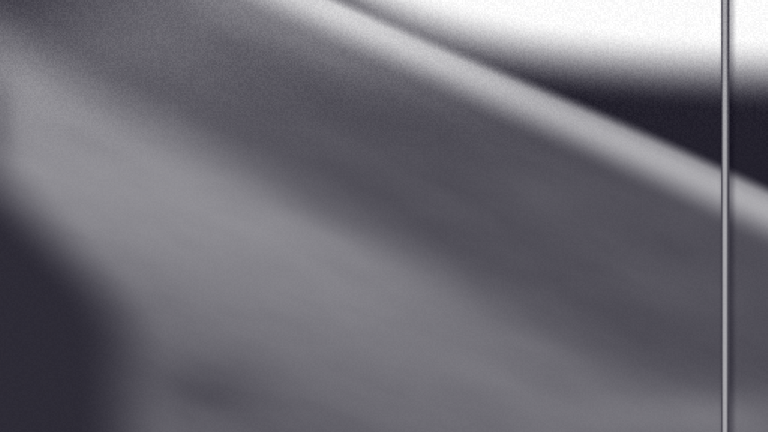
Write a WebGL 1 fragment shader that draws this background.

```glsl
precision highp float;
// Blurred grey-violet backdrop: a broad soft beam, a pale diagonal rail, a white glow and a thin pole.
uniform vec2 u_resolution;

#define RAIL_SLOPE 0.458
#define BEAM_SLOPE 0.527
#define POLE_X 1.679
#define POLE_HALF_WIDTH 0.0095
#define GRAIN_CELLS 288.0
#define GRAIN_AMOUNT 0.05
#define STREAK_AMOUNT 0.09

float hash(vec2 p) {
  vec3 q = fract(p.xyx * 0.1031);
  q += dot(q, q.yzx + 33.33);
  return fract((q.x + q.y) * q.z);
}

float noise(vec2 p) {
  vec2 cell = floor(p);
  vec2 f = fract(p);
  f = f * f * (3.0 - 2.0 * f);
  float low = mix(hash(cell), hash(cell + vec2(1.0, 0.0)), f.x);
  float high = mix(hash(cell + vec2(0.0, 1.0)), hash(cell + 1.0), f.x);
  return mix(low, high, f.y);
}

float fbm(vec2 p) {
  float sum = 0.0;
  float weight = 0.5;
  for (int i = 0; i < 4; i++) {
    sum += weight * noise(p);
    p = p * 2.03 + 7.1;
    weight *= 0.5;
  }
  return sum;
}

// Elliptical soft spot, 1 at its centre
float spot(vec2 p, vec2 centre, vec2 radius) {
  vec2 d = (p - centre) / radius;
  return exp(-dot(d, d));
}

// Dim surface below the rail, with the beam crossing it
float surface(vec2 p, float railOffset) {
  float tone = 0.325;
  tone += 0.07 * spot(p, vec2(0.42, 0.93), vec2(0.4, 0.13));
  tone += 0.13 * smoothstep(-0.2, -0.03, railOffset) * smoothstep(1.3, 0.7, p.x);
  tone -= 0.07 * spot(p, vec2(0.0, 1.0), vec2(0.2, 0.1));

  float depth = 0.948 - BEAM_SLOPE * p.x - p.y;
  float beamTone = mix(0.57, 0.43, smoothstep(0.15, 1.5, p.x));
  beamTone = mix(beamTone, 0.37, smoothstep(0.2, 0.65, depth));
  tone = mix(tone, beamTone, smoothstep(-0.07, 0.14, depth));
  tone += 0.08 * spot(p, vec2(1.7, 0.04), vec2(0.3, 0.06));
  tone -= 0.06 * spot(p, vec2(0.48, 0.1), vec2(0.14, 0.07));

  // Streaks run along the beam
  vec2 along = normalize(vec2(1.0, -0.4));
  vec2 q = vec2(dot(p, along), dot(p, vec2(-along.y, along.x)));
  tone += STREAK_AMOUNT * (fbm(q * vec2(3.0, 9.0) + 4.0) - 0.47);

  // Shadow in the lower left corner and along the left side
  float shadowEdge = 0.3 - 0.3 * smoothstep(0.2, 0.65, p.y);
  float shadow = smoothstep(0.1, -0.13, p.x - shadowEdge);
  shadow *= smoothstep(0.72, 0.48, p.y);
  tone = mix(tone, 0.175, shadow);
  return tone - 0.1 * spot(p, vec2(0.0, 0.72), vec2(0.035, 0.13));
}

// Dark gap fading up to the white glow
float glow(vec2 p) {
  float middle = 0.81 + 0.15 * exp(-3.0 * (p.x - 0.9));
  return mix(0.135, 0.985, smoothstep(-0.085, 0.095, p.y - middle));
}

void main() {
  vec2 p = gl_FragCoord.xy / u_resolution.y;
  p.x *= 1.7778 * u_resolution.y / u_resolution.x;
  float railOffset = p.y - 1.0 + RAIL_SLOPE * (p.x - 0.706);

  // Surface, rail and glow, from below to above
  float tone = surface(p, railOffset);
  float railTone = mix(0.82, 0.67, smoothstep(0.75, 1.35, p.x));
  railTone -= 0.12 * smoothstep(0.01, 0.055, railOffset);
  tone = mix(tone, railTone, smoothstep(-0.085, 0.005, railOffset));
  float railTop = mix(0.035, 0.052, smoothstep(0.8, 1.6, p.x));
  tone = mix(tone, glow(p), smoothstep(-0.018, 0.018, railOffset - railTop));

  // Pole with a light core and dark sides
  float poleOffset = p.x - POLE_X;
  float side = abs(poleOffset);
  float castShade = smoothstep(0.023, 0.004, abs(poleOffset - 0.006));
  tone *= 1.0 - 0.3 * castShade;
  float core = smoothstep(0.008, 0.002, abs(poleOffset + 0.001));
  float poleTone = mix(0.27, 0.66, core);
  float poleMask = smoothstep(POLE_HALF_WIDTH + 0.002, POLE_HALF_WIDTH - 0.002, side);
  tone = mix(tone, poleTone, poleMask);

  // Grain, strongest near the top
  float grain = hash(floor(p * GRAIN_CELLS)) - 0.5;
  tone += grain * GRAIN_AMOUNT * mix(0.3, 1.0, smoothstep(0.55, 0.9, p.y));

  vec3 tint = vec3(0.004, -0.006, 0.045) * (1.0 - tone);
  gl_FragColor = vec4(clamp(tone + tint, 0.0, 1.0), 1.0);
}
```
